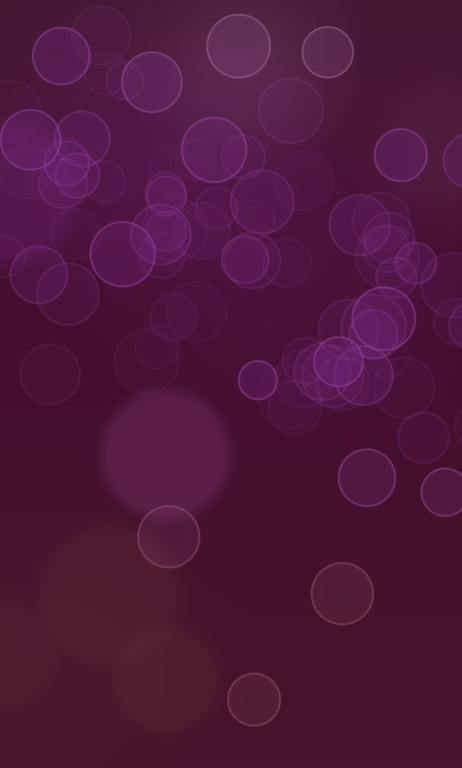
Write a WebGL 2 fragment shader that draws this background.

```glsl
#version 300 es
precision highp float;
// Plum backdrop with blurred glows and a drifting band of translucent bokeh discs.

uniform vec2 u_resolution;
out vec4 outColor;

const vec3 PLUM_TOP = vec3(0.275, 0.095, 0.205);
const vec3 PLUM_MID = vec3(0.270, 0.055, 0.185);
const vec3 PLUM_LOW = vec3(0.270, 0.075, 0.170);
const vec3 VIOLET = vec3(0.48, 0.16, 0.54);
const vec3 MAUVE = vec3(0.52, 0.32, 0.51);
const vec3 ROSE = vec3(0.47, 0.23, 0.33);
const vec3 UMBER = vec3(0.38, 0.19, 0.22);
const vec3 RIM_LIGHT = vec3(0.16, 0.14, 0.12);

const int SCATTER_COUNT = 64;
const float RIM_WIDTH = 0.0011;
const float BAND_SPREAD = 0.27;

// Larger foreground discs: centre and radius, in canvas heights.
const vec3 FOCAL[16] = vec3[16](
  vec3(0.079, 0.927, 0.038), vec3(0.310, 0.940, 0.042),
  vec3(0.426, 0.932, 0.034), vec3(0.039, 0.818, 0.040),
  vec3(0.197, 0.893, 0.040), vec3(0.278, 0.805, 0.043),
  vec3(0.521, 0.798, 0.035), vec3(0.159, 0.669, 0.043),
  vec3(0.499, 0.585, 0.042), vec3(0.440, 0.529, 0.033),
  vec3(0.335, 0.505, 0.026), vec3(0.477, 0.378, 0.038),
  vec3(0.579, 0.359, 0.032), vec3(0.445, 0.227, 0.041),
  vec3(0.330, 0.089, 0.035), vec3(0.219, 0.301, 0.041));

float hash(float n) {
  n = fract(n * 0.1031);
  n *= n + 33.33;
  return fract(n * (n + n));
}

// Violet in the band, mauve toward the upper right, rose near the floor.
vec3 tintAt(vec2 c) {
  float mauve = smoothstep(0.78, 0.96, c.y) * smoothstep(0.05, 0.35, c.x);
  vec3 tint = mix(VIOLET, MAUVE, mauve);
  return mix(ROSE, tint, smoothstep(0.22, 0.46, c.y));
}

void addGlow(inout vec3 col, vec2 p, vec2 c, float radius, float blur, vec3 tint, float alpha) {
  float d = length(p - c);
  col = mix(col, tint, alpha * (1.0 - smoothstep(radius - blur, radius + blur, d)));
}

void addDisc(inout vec3 col, vec2 p, vec3 disc, float alpha, float rim) {
  float px = 1.0 / u_resolution.y;
  float d = length(p - disc.xy) - disc.z;
  float inside = 1.0 - smoothstep(-px, px, d);
  float edge = 1.0 - smoothstep(0.0, RIM_WIDTH + px, abs(d + RIM_WIDTH));
  float body = 0.85 + 0.15 * smoothstep(-disc.z, 0.0, d);
  vec3 tint = tintAt(disc.xy);
  col = mix(col, tint, inside * alpha * body);
  col = mix(col, tint + RIM_LIGHT, edge * rim);
}

void main() {
  vec2 p = (gl_FragCoord.xy - 0.5 * u_resolution) / u_resolution.y + vec2(0.3, 0.5);

  // Base gradient
  vec3 col = mix(PLUM_LOW, PLUM_MID, smoothstep(0.1, 0.55, p.y));
  col = mix(col, PLUM_TOP, smoothstep(0.68, 1.0, p.y));

  // Wide haze
  addGlow(col, p, vec2(0.18, 0.80), 0.13, 0.13, VIOLET, 0.20);
  addGlow(col, p, vec2(0.38, 0.68), 0.16, 0.16, VIOLET, 0.14);
  addGlow(col, p, vec2(0.32, 0.91), 0.09, 0.09, MAUVE, 0.28);
  addGlow(col, p, vec2(0.58, 0.80), 0.08, 0.06, MAUVE, 0.13);
  addGlow(col, p, vec2(0.05, 0.12), 0.15, 0.15, UMBER, 0.18);

  // Out of focus discs
  addGlow(col, p, vec2(0.010, 0.750), 0.090, 0.018, VIOLET, 0.28);
  addGlow(col, p, vec2(0.215, 0.408), 0.084, 0.013, vec3(0.46, 0.18, 0.40), 0.45);
  addGlow(col, p, vec2(0.143, 0.225), 0.092, 0.014, UMBER, 0.28);
  addGlow(col, p, vec2(0.215, 0.115), 0.069, 0.013, UMBER, 0.30);
  addGlow(col, p, vec2(0.000, 0.150), 0.072, 0.016, UMBER, 0.18);

  // Faint discs scattered along a band that falls to the right
  for (int i = 0; i < SCATTER_COUNT; i++) {
    float id = float(i) * 5.0 + 17.0;
    float x = 0.62 * fract(float(i) * 0.618 + 0.2 * hash(id));
    float offset = hash(id + 1.0) + hash(id + 2.0) - 1.0;
    float y = mix(0.79, 0.58, x / 0.6) + BAND_SPREAD * offset;
    float radius = mix(0.025, 0.043, hash(id + 3.0));
    float strength = hash(id + 4.0);
    strength *= strength;
    addDisc(col, p, vec3(x, y, radius), mix(0.05, 0.23, strength), mix(0.07, 0.28, strength));
  }

  // Foreground discs
  for (int i = 0; i < FOCAL.length(); i++) {
    addDisc(col, p, FOCAL[i], 0.27, 0.42);
  }

  outColor = vec4(col, 1.0);
}
```
